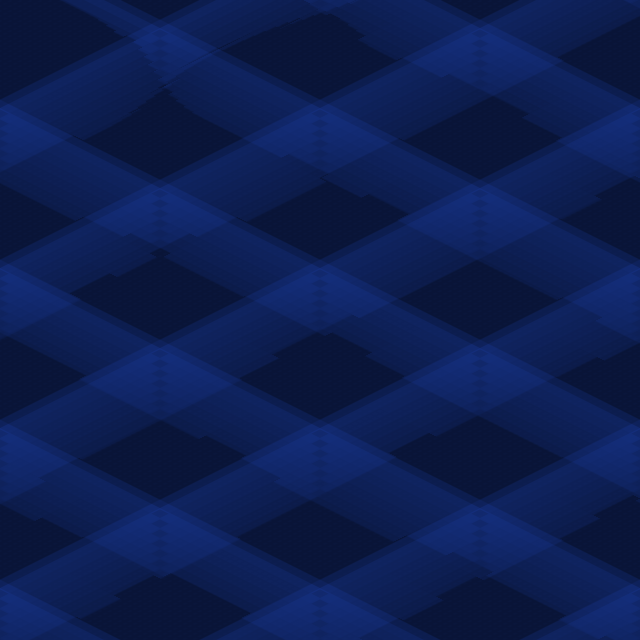
Give the GLSL for this pattern, as a three.js fragment shader.

```glsl
// Draws a navy lattice of diamonds with stepped, overlapping glowing bands and ragged wear.
varying vec2 vUv;

const vec2 REPEATS = vec2(2.0, 4.0);  // diamonds across and down
const float OFFSET = 0.617;           // lattice shift below the top edge
const float STEPS = 16.0;             // strips per diamond side
const float WEAVE = 32.0;             // fine dashes per diamond side
const vec3 BLUE = vec3(0.16, 0.37, 1.0);

float hash(vec2 p) {
  return fract(sin(dot(p, vec2(127.1, 311.7))) * 43758.5453);
}

// Staircase with a softened riser at the end of each tread.
float softFloor(float x, float softness) {
  return floor(x) + smoothstep(1.0 - softness, 1.0, fract(x));
}

// Skewed axes: x counts down from rising edges, y from falling edges.
vec2 toLattice(vec2 uv) {
  vec2 p = vec2(uv.x, 1.0 - uv.y) * REPEATS;
  return vec2(p.y + p.x, p.y - p.x) - OFFSET;
}

// Canvas position of a lattice point, measured from the upper left.
vec2 fromLattice(vec2 s) {
  return vec2(0.5 * (s.x - s.y), 0.5 * (s.x + s.y) + OFFSET) / REPEATS;
}

// Bands shrink towards the upper left corner.
float cornerWear(vec2 pos) {
  return 0.33 * (1.0 - smoothstep(0.15, 0.64, length(pos * vec2(1.0, 3.0))));
}

// Width of one band, varying per diamond and in occasional notches.
float bandWidth(vec2 id, float along, float wear) {
  float drift = 0.08 * (hash(id) - 0.5);
  float notch = 0.045 * step(0.82, hash(id + 7.3 * floor(along * 4.0)));
  return 0.5 + drift - notch - wear;
}

// Stepped glow: dim first strip, bright second, then a fade to the band's end.
float bandGlow(float depth, float width) {
  float tread = softFloor(depth * STEPS, 0.14);
  float fade = 1.0 - 0.72 * clamp((tread - 1.0) / (STEPS * width), 0.0, 1.0);
  float lip = mix(0.55, 1.0, clamp(tread, 0.0, 1.0));
  float inside = smoothstep(0.0, 0.012, depth)
               * (1.0 - smoothstep(width - 0.008, width + 0.008, depth));
  return fade * lip * inside;
}

// Small diamonds where strips of equal depth cross.
float crossing(vec2 depth) {
  vec2 cell = depth * STEPS;
  vec2 f = fract(cell);
  vec2 rim = smoothstep(vec2(0.0), vec2(0.14), min(f, 1.0 - f));
  float same = 1.0 - step(0.5, abs(floor(cell.x) - floor(cell.y)));
  return same * rim.x * rim.y;
}

// Short slanted dashes of the ground weave.
float weave(vec2 s) {
  vec2 f = abs(fract(s * WEAVE) - 0.5);
  float thread = 1.0 - smoothstep(0.08, 0.34, f.x);
  float dash = 1.0 - smoothstep(0.22, 0.4, f.y);
  return thread * dash;
}

void main() {
  vec2 s = toLattice(vUv);
  vec2 id = floor(s);
  vec2 depth = fract(s);

  // Wear is sampled per small cell, giving ragged ends.
  vec2 block = (floor(s * STEPS) + 0.5) / STEPS;
  float wear = cornerWear(fromLattice(block));

  // Two crossing sets of bands
  float rising = bandGlow(depth.x, bandWidth(id, depth.y, wear));
  float falling = bandGlow(depth.y, bandWidth(id + 31.7, depth.x, wear));
  float glow = rising + falling;

  // Light: ground, saturating glow, dark crossings, weave
  float light = 0.215 + 0.175 * glow - 0.021 * glow * glow;
  light -= 0.055 * crossing(depth) * min(rising, falling);
  light += 0.022 * weave(s) * (1.0 - 0.35 * glow);

  gl_FragColor = vec4(BLUE * light, 1.0);
}
```
